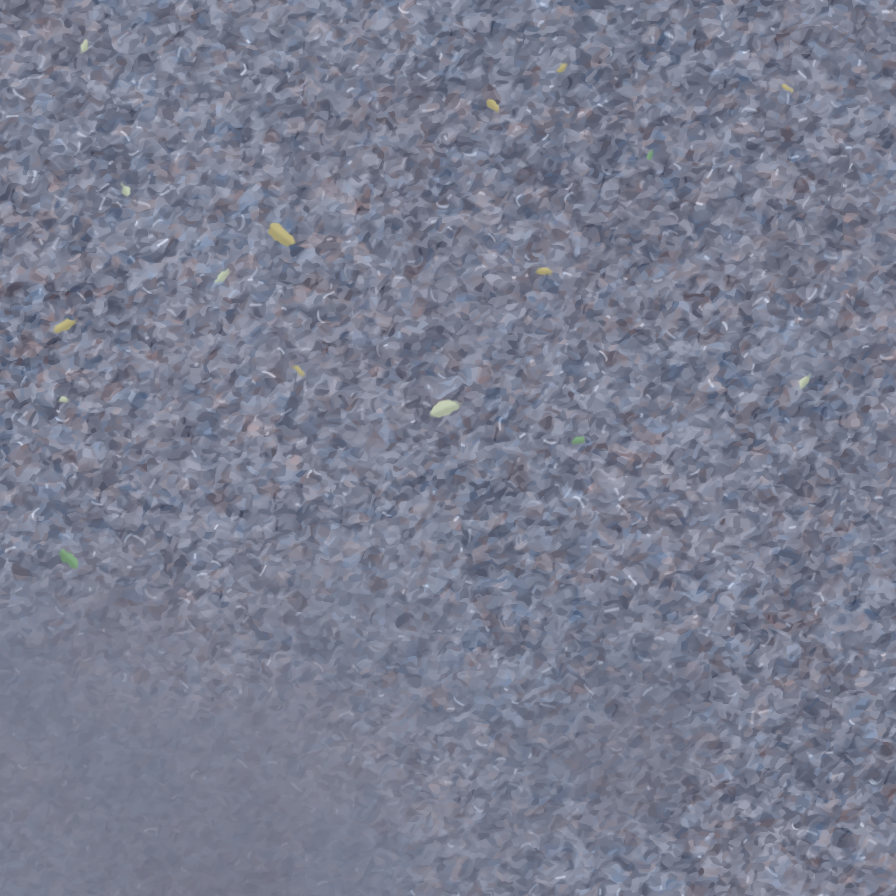
This texture is drawn by a Shadertoy shader. Its source:

```glsl
// Worn blue-grey asphalt: two layers of blurred, leaning stone chips,
// thin bent slivers of light and shadow, and a few small fallen leaves.
// A smooth dusty area fades the grain out towards the lower left.

const vec3  ASPHALT       = vec3(0.468, 0.487, 0.558);
const vec3  RUST_TINT     = vec3(0.032, -0.004, -0.024);
const vec3  BLUE_TINT     = vec3(-0.020, 0.004, 0.026);
const vec3  SLIVER_LIGHT  = vec3(0.97, 1.0, 1.0);
const vec3  LEAF_YELLOW   = vec3(0.72, 0.68, 0.48);
const vec3  LEAF_PALE     = vec3(0.74, 0.78, 0.68);
const vec3  LEAF_GREEN    = vec3(0.47, 0.62, 0.47);
const float COARSE_CELLS  = 68.0;
const float FINE_CELLS    = 145.0;
const float COARSE_AMOUNT = 0.155;
const float FINE_AMOUNT   = 0.165;
const float CHIP_STRETCH  = 1.9;
const float CHIP_SHARP    = 6.0;
const float LEAN          = 0.3;    // main direction of the grain, radians
const float SLIVER_CELLS  = 52.0;
const float SLIVER_AMOUNT = 0.25;
const float LEAF_CELLS    = 7.0;
const float LEAF_CHANCE   = 0.6;
const float SOFT          = 0.0018; // edge softness in canvas units

// Integer hash: three values from 0 to 1 per cell and seed
vec3 hash3(vec2 cell, float seed) {
    uvec3 v = uvec3(ivec3(vec3(cell, seed)) + 4096);
    v = v * 1664525u + 1013904223u;
    v.x += v.y * v.z; v.y += v.z * v.x; v.z += v.x * v.y;
    v ^= v >> 16u;
    v.x += v.y * v.z; v.y += v.z * v.x; v.z += v.x * v.y;
    return vec3(v >> 16u) / 65535.0;
}

float noise(vec2 p, float seed) {
    vec2 i = floor(p), f = fract(p);
    f = f * f * (3.0 - 2.0 * f);
    float low  = mix(hash3(i, seed).x, hash3(i + vec2(1, 0), seed).x, f.x);
    float high = mix(hash3(i + vec2(0, 1), seed).x, hash3(i + 1.0, seed).x, f.x);
    return mix(low, high, f.y);
}

float fbm(vec2 p, float seed) {
    return (noise(p, seed) * 4.0 + noise(p * 2.1, seed + 1.0) * 2.0
          + noise(p * 4.3, seed + 2.0)) / 7.0;
}

// Vector v in a frame turned by angle
vec2 turn(vec2 v, float angle) {
    vec2 dir = vec2(cos(angle), sin(angle));
    return vec2(dot(v, dir), dot(v, vec2(-dir.y, dir.x)));
}

// Blurred cells: tone and tint of the stone chips around p
vec3 chips(vec2 p, float amount, float seed) {
    vec2 base = floor(p);
    vec3 sum = vec3(0);
    float total = 0.0;
    for (int j = -1; j <= 1; j++)
    for (int i = -1; i <= 1; i++) {
        vec2 cell = base + vec2(i, j);
        vec3 place = hash3(cell, seed), look = hash3(cell, seed + 1.0);
        vec2 d = turn(p - cell - place.xy, LEAN + (place.z - 0.5) * 2.0);
        d.y *= CHIP_STRETCH;
        float weight = exp(-CHIP_SHARP * dot(d, d));
        vec3 tint = RUST_TINT * smoothstep(0.85, 1.0, look.y)
                  + BLUE_TINT * smoothstep(0.15, 0.0, look.y);
        sum += weight * (amount * (look.x - 0.5) + tint);
        total += weight;
    }
    return sum / total;
}

// Thin bent strokes, light (positive) or dark (negative)
float slivers(vec2 p) {
    vec2 base = floor(p * SLIVER_CELLS);
    float sum = 0.0;
    for (int j = -1; j <= 1; j++)
    for (int i = -1; i <= 1; i++) {
        vec2 cell = base + vec2(i, j);
        vec3 place = hash3(cell, 20.0), look = hash3(cell, 21.0);
        vec2 d = turn(p - (cell + place.xy) / SLIVER_CELLS, LEAN + (place.z - 0.5) * 2.6);
        d.y += (look.z - 0.5) * 120.0 * d.x * d.x;
        float halfLength = mix(0.001, 0.007, look.y * look.y);
        d.x = max(abs(d.x) - halfLength, 0.0);
        float stroke = smoothstep(0.001 + SOFT, 0.0, length(d));
        float strength = look.x < 0.3 ? -0.45 * place.z : pow(look.x, 4.0);
        sum += stroke * strength;
    }
    return sum;
}

// Sparse leaves: colour in rgb, cover in a
vec4 leaves(vec2 p) {
    vec2 base = floor(p * LEAF_CELLS);
    vec4 leaf = vec4(0);
    for (int j = -1; j <= 1; j++)
    for (int i = -1; i <= 1; i++) {
        vec2 cell = base + vec2(i, j);
        vec3 place = hash3(cell, 30.0), look = hash3(cell, 31.0);
        vec2 centre = (cell + place.xy) / LEAF_CELLS;
        float chance = LEAF_CHANCE * smoothstep(0.15, 0.75, centre.y);
        if (look.x > chance) continue;
        float size = mix(0.006, 0.017, look.y * look.y);
        vec2 d = turn(p - centre, (place.z - 0.5) * 2.4);
        d.y += 12.0 * (look.z - 0.5) * d.x * d.x;
        float edge = (length(d * vec2(1.0, 2.0)) - size) * 0.6;
        edge += 0.004 * (noise(p * 200.0, 32.0) - 0.5);
        vec3 colour = look.z < 0.6 ? LEAF_YELLOW : look.z < 0.82 ? LEAF_PALE : LEAF_GREEN;
        colour *= 0.92 + 0.16 * smoothstep(-0.003, 0.003, d.y);
        float cover = 0.9 * smoothstep(SOFT, -SOFT, edge);
        if (cover > leaf.a) leaf = vec4(colour, cover);
    }
    return leaf;
}

void mainImage(out vec4 fragColor, in vec2 fragCoord) {
    vec2 p = fragCoord / iResolution.y;

    // Large areas: smooth dust at lower left, dark rough patch at left
    float broad = fbm(p * 4.0, 1.0) - 0.5;
    float dust = smoothstep(1.4, 0.5, length((p - vec2(0.17, 0.08)) / vec2(0.46, 0.31)) + broad);
    float rough = smoothstep(1.0, 0.1, length((p - vec2(0.06, 0.6)) / vec2(0.2, 0.22)) + broad);
    float contrast = mix(1.0, 0.2, dust) * (1.0 + 0.35 * rough);

    // Grain, warped so that chips are not clean ovals
    vec2 warp = vec2(noise(p * 90.0, 5.0), noise(p * 90.0, 6.0)) - 0.5;
    vec2 q = p + 0.006 * warp;
    vec3 grain = chips(q * COARSE_CELLS, COARSE_AMOUNT, 10.0)
               + chips(q * FINE_CELLS, FINE_AMOUNT, 14.0);

    vec3 colour = ASPHALT + grain * contrast;
    colour += 0.045 * broad - 0.04 * rough;
    colour += 0.5 * RUST_TINT * (fbm(p * 7.0, 40.0) - 0.45);
    colour += SLIVER_LIGHT * SLIVER_AMOUNT * slivers(p + 0.004 * warp) * mix(1.0, 0.25, dust);

    vec4 leaf = leaves(p);
    fragColor = vec4(mix(colour, leaf.rgb, leaf.a), 1.0);
}
```
